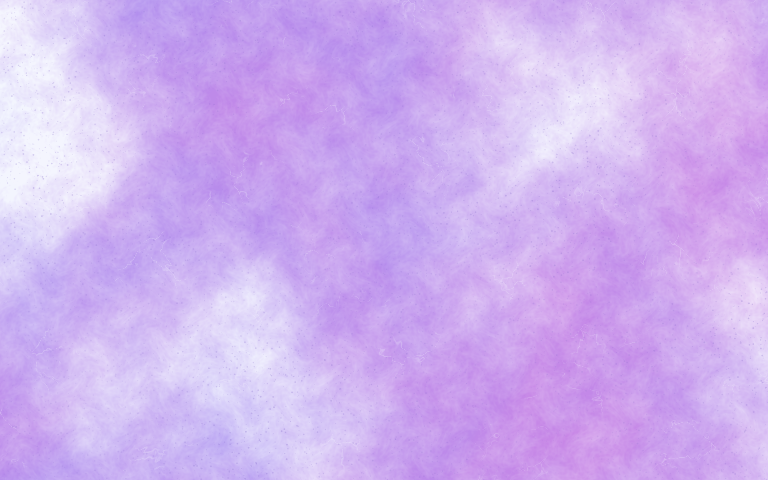
Give the GLSL for this background, as a Shadertoy shader.

```glsl
// Soft lilac watercolour wash: gently warped layered sines set the pigment
// depth and the drift from blue violet to orchid, while cellular noise adds
// paper grain, a dust of small dark specks and faint broken pale veins.

const vec3 PIGMENT = vec3(0.730, 0.545, 0.920);
const vec3 PAPER = vec3(0.960, 0.960, 0.995);
const vec3 ORCHID_SHIFT = vec3(0.036, -0.012, -0.012);
const vec3 SPECK_INK = vec3(0.50, 0.40, 0.78);

vec3 hash3(vec2 cell) {
    vec3 h = fract(cell.xyx * vec3(0.1031, 0.1030, 0.0973));
    h += dot(h, h.yxz + 33.33);
    return fract((h.xxy + h.yzz) * h.zyx);
}

// Layered sines, each octave bent by the one before; roughly -1 to 1.
float layeredSines(vec2 p, float seed, float falloff, int octaves) {
    const mat2 spin = mat2(0.80, 0.60, -0.60, 0.80);
    float sum = 0.0;
    float amplitude = 0.5;
    p += seed * vec2(1.7, 2.3);
    for (int i = 0; i < octaves; i++) {
        p += 0.36 * sin(1.3 * p.yx + vec2(seed, 1.7));
        sum += amplitude * sin(p.x) * sin(p.y);
        p = spin * p * 1.9 + 1.3;
        amplitude *= falloff;
    }
    return sum;
}

// Nearest distance, second nearest distance and a random id of the cell.
vec3 cellular(vec2 p) {
    vec2 base = floor(p);
    vec3 result = vec3(8.0, 8.0, 0.0);
    for (int y = -1; y <= 1; y++) {
        for (int x = -1; x <= 1; x++) {
            vec2 cell = base + vec2(x, y);
            vec3 random = hash3(cell);
            float d = length(cell + random.xy - p);
            if (d < result.x) {
                result = vec3(d, result.x, random.z);
            } else {
                result.y = min(result.y, d);
            }
        }
    }
    return result;
}

// Tiny round dots of mixed size; only some of the cells hold one.
float specks(vec2 p, float scale, float share, float pixel) {
    vec3 cell = cellular(p * scale);
    float size = max(cell.z - 1.0 + share, 0.0) / share;
    float radius = scale * mix(0.0006, 0.0018, size * size);
    float blur = 0.6 * scale * pixel;
    float disc = 1.0 - smoothstep(radius - blur, radius + blur, cell.x);
    return disc * step(1.0 - share, cell.z) * mix(0.4, 1.0, size);
}

// Ragged cell borders that show only in small isolated patches.
float veins(vec2 p, float scale, float pixel) {
    vec2 ragged = vec2(layeredSines(p * 40.0, 2.0, 0.6, 4), layeredSines(p * 40.0, 5.0, 0.6, 4));
    vec3 cell = cellular(p * scale + 0.5 * ragged);
    float width = 0.03 + scale * pixel;
    float patches = smoothstep(0.15, 0.6, layeredSines(p * 17.0, 7.0, 0.6, 5));
    return (1.0 - smoothstep(0.0, width, cell.y - cell.x)) * patches;
}

// Pale side where the wash thins out into bare paper.
float bareCorner(vec2 p, vec2 centre, float reach) {
    return 1.0 - smoothstep(0.0, reach, length((p - centre) * vec2(1.0, 0.6)));
}

void mainImage(out vec4 fragColor, in vec2 fragCoord) {
    float pixel = 1.0 / iResolution.y;
    vec2 p = fragCoord * pixel;

    // Broad clouds and soft blotches decide how far the pigment thins out
    float lightness = 2.9 * layeredSines(p * 5.0, 3.1, 0.42, 4);
    lightness += 0.75 * layeredSines(p * 11.5, 1.4, 0.5, 4);
    lightness += 1.5 * bareCorner(p, vec2(0.0, 0.8), 0.46);
    float depth = 0.285 * exp(0.62 * lightness);
    float bareness = depth / pow(1.0 + pow(depth, 4.0), 0.25);

    // Fine mottling and paper grain of even strength everywhere
    float mottling = 0.15 * layeredSines(p * 36.0, 6.2, 0.72, 5);
    float grain = 0.08 * (cellular(p * 110.0).x - 0.5);
    bareness = clamp(bareness + mottling + grain, 0.0, 1.0);

    // Hue drift from blue violet on the left to orchid on the right
    float warmth = 0.65 * sin(2.6 * (p.x - 0.8)) + 0.05;
    warmth += 1.4 * layeredSines(p * 5.5, 8.6, 0.55, 6);
    vec3 colour = mix(PIGMENT, PAPER, bareness);
    colour += ORCHID_SHIFT * warmth * (1.0 - 0.8 * bareness);

    // Specks gather in drifts; veins lie on top
    float drifts = 0.7 + 0.6 * layeredSines(p * 6.0, 4.4, 0.6, 4);
    float ink = 0.26 * specks(p, 105.0, 0.45, pixel);
    ink += 0.28 * specks(p + 4.7, 60.0, 0.25, pixel);
    colour = mix(colour, SPECK_INK, ink * drifts);
    colour = mix(colour, PAPER, 0.24 * veins(p, 14.0, pixel));

    fragColor = vec4(clamp(colour, 0.0, 1.0), 1.0);
}
```
